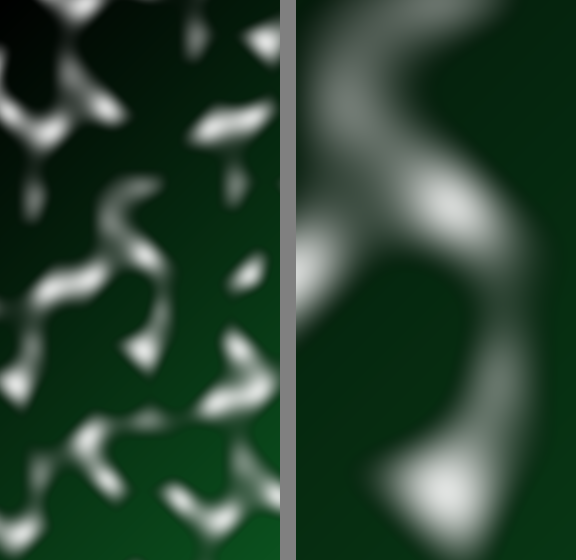
Left: the whole. Right: its middle third, enlarged.
Reproduce this background procedurally as a Shadertoy shader.

```glsl
#define CELLS_PER_WIDTH 3.0
#define NOISE_GAIN 70.0
#define UPRIGHT_SHARE 0.30
#define LEVEL_SHARE 0.07
#define RISING_SHARE 0.34
#define DARK_CORNER vec3(0.0, 0.002, 0.0)
#define GREEN_CORNER vec3(0.042, 0.318, 0.118)

const float SKEW = 0.3660254;    // (sqrt(3) - 1) / 2
const float UNSKEW = 0.2113249;  // (3 - sqrt(3)) / 6

float hash(vec2 p) {
    vec3 q = fract(vec3(p.xyx) * 0.1031);
    q += dot(q, q.yzx + 33.33);
    return fract((q.x + q.y) * q.z);
}

// Axis or diagonal slope; diagonal ones are longer and give brighter lobes
vec2 gradientAt(vec2 vertex) {
    float kind = fract(dot(vertex, vec2(0.7549, 0.5698)) + 0.37);
    float side = hash(vertex + 17.0) < 0.5 ? -1.0 : 1.0;
    vec2 slope = vec2(1.0, 1.0);
    if (kind < UPRIGHT_SHARE) slope = vec2(1.0, 0.0);
    else if (kind < UPRIGHT_SHARE + LEVEL_SHARE) slope = vec2(0.0, 1.0);
    else if (kind < UPRIGHT_SHARE + LEVEL_SHARE + RISING_SHARE) slope = vec2(1.0, -1.0);
    return side * slope;
}

// Simplex noise: sum of the three corner kernels of a skewed triangle
float simplexNoise(vec2 p) {
    vec2 cell = floor(p + (p.x + p.y) * SKEW);
    vec2 local = p - cell + (cell.x + cell.y) * UNSKEW;
    vec2 middle = local.x > local.y ? vec2(1.0, 0.0) : vec2(0.0, 1.0);
    float sum = 0.0;
    for (int i = 0; i < 3; i++) {
        vec2 corner = i == 0 ? vec2(0.0) : (i == 1 ? middle : vec2(1.0));
        vec2 d = local - corner + (corner.x + corner.y) * UNSKEW;
        float falloff = max(0.5 - dot(d, d), 0.0);
        falloff *= falloff;
        sum += falloff * falloff * dot(gradientAt(cell + corner), d);
    }
    return NOISE_GAIN * sum;
}

void mainImage(out vec4 fragColor, in vec2 fragCoord) {
    // Diagonal ramp from the upper left to the lower right
    float ramp = (fragCoord.x + iResolution.y - fragCoord.y) / (iResolution.x + iResolution.y);
    vec3 color = mix(DARK_CORNER, GREEN_CORNER, ramp);

    // Positive noise is both the grey level and its own opacity
    vec2 p = fragCoord / iResolution.x * CELLS_PER_WIDTH;
    float mist = clamp(simplexNoise(p + vec2(5.3, 8.6)), 0.0, 1.0);
    color = mix(color, vec3(mist), mist);

    fragColor = vec4(color, 1.0);
}
```
